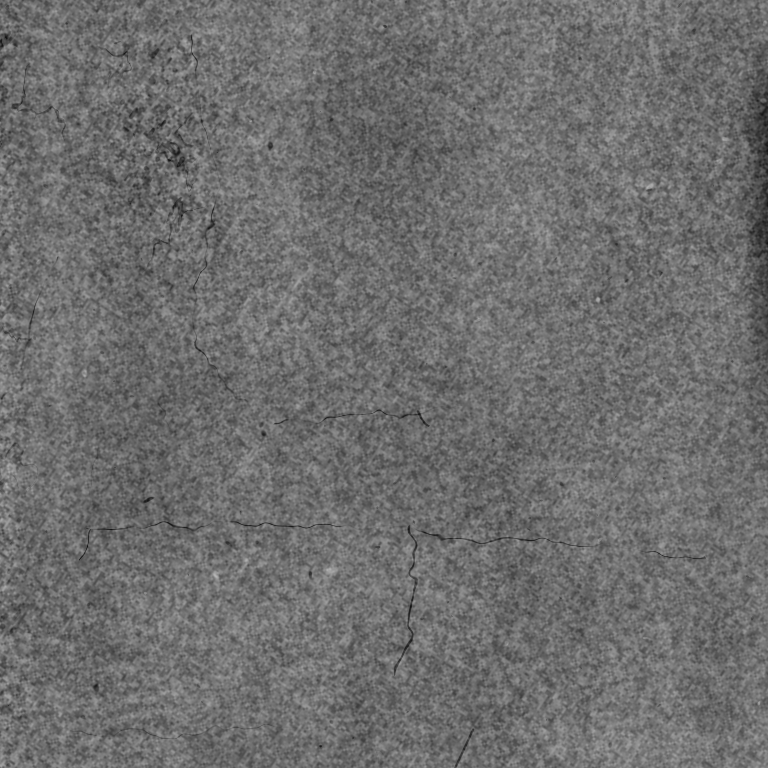
A WebGL 2 fragment shader for this texture:

```glsl
#version 300 es
precision highp float;
uniform vec2 u_resolution;
out vec4 fragColor;

float hash(vec2 p) {
    vec3 q = fract(vec3(p.xyx) * 0.1031);
    q += dot(q, q.yzx + 33.33);
    return fract((q.x + q.y) * q.z);
}

float noise(vec2 p) {
    vec2 i = floor(p), f = fract(p);
    f = f * f * (3.0 - 2.0 * f);
    return mix(mix(hash(i), hash(i + vec2(1, 0)), f.x),
               mix(hash(i + vec2(0, 1)), hash(i + vec2(1, 1)), f.x), f.y);
}

float fbm(vec2 p) {
    float sum = 0.0, amp = 0.5;
    for (int i = 0; i < 5; i++) {
        sum += amp * noise(p);
        p = mat2(1.6, 1.2, -1.2, 1.6) * p + 17.3;
        amp *= 0.5;
    }
    return sum / 0.96875;
}

// Soft elliptical patch, 1 at the centre
float patchMask(vec2 p, vec2 centre, vec2 radius) {
    vec2 d = (p - centre) / radius;
    return exp(-dot(d, d));
}

// Tapered line from a to b
float crack(vec2 p, vec2 a, vec2 b, float width) {
    vec2 ab = b - a;
    float t = clamp(dot(p - a, ab) / dot(ab, ab), 0.0, 1.0);
    float soft = 0.7 / u_resolution.y;
    return 1.0 - smoothstep(width - soft, width + soft, length(p - a - ab * t));
}

// Sparse round specks, one candidate per cell
float specks(vec2 p, float cells, float share, float radius) {
    vec2 id = floor(p * cells);
    vec2 centre = 0.3 + 0.4 * vec2(hash(id + 3.1), hash(id + 8.7));
    float d = length(fract(p * cells) - centre) / cells;
    float r = radius * (0.5 + hash(id + 5.3));
    return step(hash(id + 1.9), share) * (1.0 - smoothstep(r * 0.5, r * 1.3, d));
}

void main() {
    vec2 uv = gl_FragCoord.xy / u_resolution;
    mat2 turn = mat2(0.83, 0.56, -0.56, 0.83);

    // Broad stains and vertical streaks
    float tone = 0.432;
    tone += 0.10 * (fbm(uv * vec2(15.0, 1.3) + 4.0) - 0.5);
    tone += 0.11 * (fbm(uv * 5.0 + 31.0) - 0.5);
    tone += 0.05 * (fbm(uv * vec2(4.0, 22.0) + 60.0) - 0.5);
    tone += 0.045 * patchMask(uv, vec2(0.375, 0.78), vec2(0.025, 0.2));
    tone += 0.09 * patchMask(uv, vec2(0.325, 0.818), vec2(0.03, 0.01));
    tone += 0.04 * (1.0 - smoothstep(0.0, 0.035, uv.x));
    tone += 0.035 * smoothstep(0.66, 0.85, uv.x) * (1.0 - smoothstep(0.03, 0.06, uv.y - 0.01 * uv.x));

    // Ragged dark right edge
    float edge = uv.x + 0.03 * (fbm(uv * vec2(20.0, 14.0)) - 0.5);
    tone -= 0.17 * smoothstep(0.96, 1.0, edge) * smoothstep(0.3, 0.65, uv.y) * (1.0 - smoothstep(0.85, 0.95, uv.y));

    // Fine grain, coarser where the surface is worn
    float worn = patchMask(uv, vec2(0.2, 0.82), vec2(0.09, 0.17));
    worn = max(worn, 0.7 * (1.0 - smoothstep(0.0, 0.05, uv.x)));
    vec2 g = turn * uv;
    float grain = 0.19 * (noise(g * 340.0) - 0.5)
                + 0.14 * (noise(g.yx * 190.0 + 40.0) - 0.5)
                + 0.08 * (noise(g * 85.0 + 90.0) - 0.5);
    tone += grain * (0.85 + 0.3 * fbm(uv * 6.0 + 11.0) + 0.35 * worn);
    float pits = smoothstep(0.66, 0.88, noise(g * vec2(150.0, 110.0) + 7.0));
    tone -= pits * (0.025 + 0.13 * worn);

    // Jagged coordinates shared by all cracks
    vec2 jag = uv;
    jag += 0.018 * (vec2(noise(uv * 24.0), noise(uv * 24.0 + 50.0)) - 0.5);
    jag += 0.009 * (vec2(noise(uv * 75.0 + 20.0), noise(uv * 75.0 + 80.0)) - 0.5);

    // Long thin horizontal cracks
    float thin = crack(jag, vec2(0.12, 0.312), vec2(0.35, 0.317), 0.0009);
    thin = max(thin, crack(jag, vec2(0.35, 0.317), vec2(0.91, 0.277), 0.0009));
    thin = max(thin, crack(jag, vec2(0.35, 0.447), vec2(0.6, 0.468), 0.0008));
    thin = max(thin, 0.5 * crack(jag, vec2(0.1, 0.042), vec2(0.45, 0.05), 0.0008));

    // Wandering cracks on the left
    thin = max(thin, crack(jag, vec2(0.242, 0.955), vec2(0.285, 0.76), 0.0009));
    thin = max(thin, crack(jag, vec2(0.285, 0.76), vec2(0.245, 0.56), 0.0009));
    thin = max(thin, crack(jag, vec2(0.245, 0.56), vec2(0.32, 0.47), 0.0009));
    thin = max(thin, crack(jag, vec2(0.075, 0.66), vec2(0.01, 0.48), 0.0011));
    thin = max(thin, crack(jag, vec2(0.125, 0.312), vec2(0.108, 0.27), 0.0009));
    tone -= thin * (0.04 + 0.2 * smoothstep(0.25, 0.7, noise(uv * 28.0 + 13.0)));

    // Deep open cracks
    float deep = crack(jag, vec2(0.527, 0.303), vec2(0.547, 0.25), 0.0013);
    deep = max(deep, crack(jag, vec2(0.547, 0.25), vec2(0.522, 0.12), 0.0015));
    deep = max(deep, crack(jag, vec2(0.534, 0.466), vec2(0.553, 0.443), 0.0013));
    deep = max(deep, crack(uv, vec2(0.616, 0.05), vec2(0.588, -0.01), 0.0014));
    tone -= 0.23 * deep;

    // Broken hairline web
    float web = abs(fbm(jag * vec2(13.0, 8.0) + 21.0) - 0.5);
    float webArea = (1.0 - smoothstep(0.2, 0.36, uv.x)) * smoothstep(0.25, 0.5, uv.y);
    webArea = max(webArea, 0.6 * patchMask(uv, vec2(0.43, 0.05), vec2(0.08, 0.07)));
    webArea *= smoothstep(0.45, 0.65, noise(uv * 13.0 + 70.0));
    tone -= 0.15 * webArea * (1.0 - smoothstep(0.003, 0.013, web));

    // Scattered holes and pale chips
    tone -= 0.22 * specks(jag, 13.0, 0.04, 0.004);
    tone -= 0.12 * specks(jag + 0.37, 45.0, 0.05, 0.002);
    float chipShare = 0.015 + 0.15 * smoothstep(0.95, 0.98, uv.x) * (1.0 - smoothstep(0.4, 0.5, uv.y));
    tone += 0.16 * specks(jag + 0.61, 34.0, chipShare, 0.0035);

    fragColor = vec4(vec3(clamp(tone, 0.08, 0.75)), 1.0);
}
```
